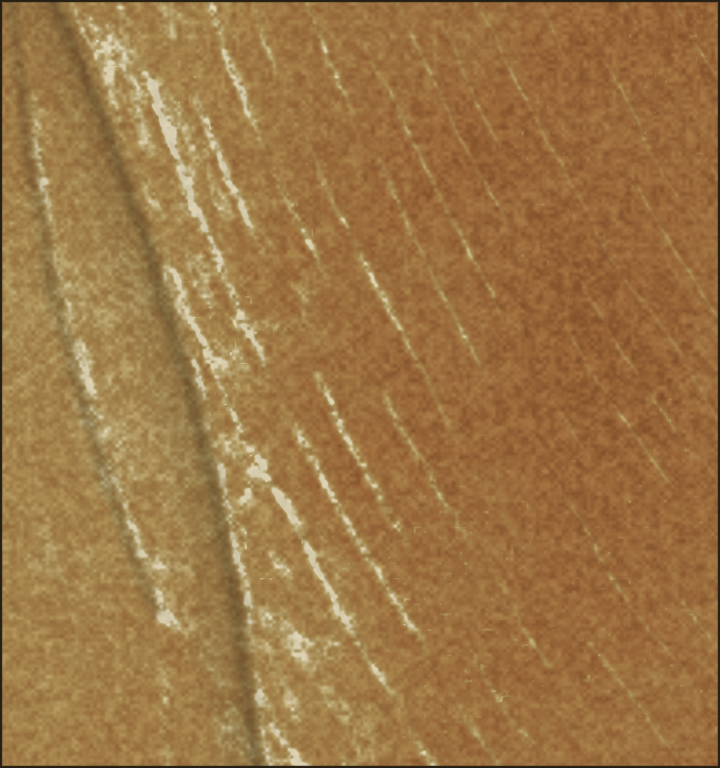
Reproduce this texture procedurally as a Shadertoy shader.

```glsl
// Close view of creased skin: slanted broken ridges that glint, two long folds on
// the left and fine grain. A single light level is built from noise, ridges and
// folds, then turned into colour by a ramp from warm brown to pale cream.

const vec3 DEEP   = vec3(0.54, 0.34, 0.18);
const vec3 BROWN  = vec3(0.60, 0.40, 0.22);
const vec3 TAN    = vec3(0.62, 0.46, 0.26);
const vec3 OCHRE  = vec3(0.65, 0.53, 0.31);
const vec3 SAND   = vec3(0.71, 0.63, 0.43);
const vec3 CREAM  = vec3(0.83, 0.79, 0.67);
const vec3 BORDER = vec3(0.15, 0.12, 0.08);
const float RIDGE_GAP = 0.060;     // distance between ridges
const float RIDGE_WIDTH = 0.0052;  // half width of a strong ridge
const float GRAIN_SCALE = 210.0;   // grains per canvas height
const float GRAIN_LEVEL = 1.0;
const float BORDER_WIDTH = 0.0028;

float hash(vec2 p) {
    return fract(sin(dot(p, vec2(127.1, 311.7))) * 43758.5453);
}

float noise(vec2 p) {
    vec2 i = floor(p), f = fract(p);
    f = f * f * (3.0 - 2.0 * f);
    return mix(mix(hash(i), hash(i + vec2(1, 0)), f.x),
               mix(hash(i + vec2(0, 1)), hash(i + vec2(1, 1)), f.x), f.y);
}

float fbm(vec2 p) {
    float sum = 0.0, amp = 0.5;
    for (int i = 0; i < 4; i++) {
        sum += amp * noise(p);
        p = p * 2.03 + 17.3;
        amp *= 0.5;
    }
    return sum / 0.9375;
}

float bell(float d, float width) {
    d /= width;
    return exp(-d * d);
}

// Soft stroke between two points
float stroke(vec2 p, vec2 a, vec2 b, float width) {
    vec2 ab = b - a;
    float h = clamp(dot(p - a, ab) / dot(ab, ab), 0.0, 1.0);
    return bell(length(p - a - ab * h), width);
}

// Broken parallel ridges; s runs across them, t down the canvas
float ridges(float s, float t, float strength) {
    float sum = 0.0, cell = floor(s / RIDGE_GAP);
    for (float k = -1.0; k <= 1.0; k++) {
        float id = cell + k;
        float centre = (id + 0.5 + 0.35 * (hash(vec2(id, 3.0)) - 0.5)) * RIDGE_GAP;
        centre += 0.012 * (noise(vec2(id * 5.7, t * 9.0)) - 0.5);
        float dash = noise(vec2(id * 7.3 + 40.0, t * 11.0 + id * 2.7));
        dash = smoothstep(0.30, 0.68, dash + 0.12 * strength);
        float width = RIDGE_WIDTH * mix(0.55, 1.15, strength) * (0.6 + 0.4 * dash);
        sum += dash * bell(s - centre, width);
    }
    return sum;
}

vec3 ramp(float v) {
    vec3 c = mix(DEEP, BROWN, clamp(v + 1.0, 0.0, 1.0));
    c = mix(c, TAN, clamp(v, 0.0, 1.0));
    c = mix(c, OCHRE, clamp(v - 1.0, 0.0, 1.0));
    c = mix(c, SAND, clamp(v - 2.0, 0.0, 1.0));
    return mix(c, CREAM, clamp(v - 3.0, 0.0, 1.0));
}

void mainImage(out vec4 fragColor, in vec2 fragCoord) {
    vec2 p = fragCoord / iResolution.y;
    vec2 size = iResolution.xy / iResolution.y;
    vec2 w = p + 0.012 * (vec2(fbm(p * 16.0), fbm(p * 16.0 + 50.0)) - 0.5);
    float t = 1.0 - p.y;
    float s = w.x - t * (0.30 + 0.30 * w.x);

    // Signed distance across the two folds
    float inner = w.x - (0.081 + 0.433 * t - 0.169 * t * t);
    float outer = w.x - (0.024 + 0.0645 * t + 0.21 * t * t);
    float palm = smoothstep(-0.005, 0.025, inner);
    float upper = 1.0 - smoothstep(0.78, 0.82, t);

    // Broad tone, ochre on the left to brown on the right
    float light = mix(1.75, 0.25, smoothstep(0.08, 0.62, p.x - 0.12 * t));
    light += 1.5 * (fbm(p * 5.0 + 8.0) - 0.5);
    light -= 0.5 * bell(length(p - vec2(0.78, 0.56)), 0.20);

    // Fine grain and streaks lying along the ridges
    float grain = noise(p * GRAIN_SCALE) + noise(p * GRAIN_SCALE * 0.53 + 9.0) - 1.0;
    float streak = noise(vec2(s * 130.0, t * 42.0));
    float glint = 0.45 + 0.75 * streak + 0.45 * grain;
    light += GRAIN_LEVEL * grain + 0.5 * (streak - 0.5);

    // Ridges, strongest beside the inner fold and near the bottom
    float strength = 1.0 - smoothstep(0.24, 0.66, p.x - 0.26 * t);
    float patches = smoothstep(0.25, 0.65, fbm(p * 6.0 + 31.0));
    float ridge = ridges(s, t, strength) * palm * mix(0.55, 1.0, patches);
    light += ridge * mix(1.6, 3.3, strength) * glint;
    light -= 0.35 * palm * strength * ridges(s + 0.012, t, strength);

    // Ragged sheen beside the folds
    float sheen = smoothstep(0.52, 0.78, noise(vec2(s * 48.0, t * 26.0) + 4.0));
    light += 1.7 * sheen * glint * palm * bell(inner - 0.06, 0.085);
    light += 1.0 * sheen * glint * bell(outer - 0.02, 0.035) * smoothstep(0.3, 0.5, t);
    light += 0.7 * sheen * bell(length(p - vec2(0.07, 0.28)), 0.13);

    // Lit fold edges and cross strokes
    float broken = smoothstep(0.2, 0.7, noise(vec2(t * 24.0, 2.0))) * 0.6 + 0.4;
    float edges = bell(inner - 0.004, 0.006) * smoothstep(0.25, 0.42, t);
    edges += 0.8 * bell(outer - 0.006, 0.008) * smoothstep(0.08, 0.2, t) * upper;
    edges += 0.8 * stroke(w, vec2(0.21, 0.20), vec2(0.29, 0.11), 0.008);
    edges += 0.5 * stroke(w, vec2(0.214, 0.14), vec2(0.218, 0.0), 0.010);
    edges += 0.9 * stroke(w, vec2(0.32, 0.35), vec2(0.37, 0.46), 0.010);
    edges += 0.6 * sheen * stroke(w, vec2(0.38, 0.56), vec2(0.43, 0.74), 0.018);
    edges += 0.6 * stroke(w, vec2(0.235, 0.71), vec2(0.25, 0.78), 0.010);
    light += 2.6 * edges * broken * glint;

    // Scattered tiny sparkles
    float spark = smoothstep(0.86, 0.98, noise(p * 150.0 + 70.0));
    light += 1.7 * spark * palm * smoothstep(0.35, 0.65, fbm(p * 7.0));

    // Shadow on the left of each fold
    float shade = 0.20 * bell(inner + 0.012, 0.011) + 0.08 * bell(inner + 0.035, 0.03);
    shade += 0.16 * upper * bell(outer + 0.009, 0.010);
    vec3 colour = ramp(light) * (1.0 - shade) * (1.0 + 0.07 * grain);

    // Thin dark frame
    vec2 gap = min(p, size - p);
    float frame = smoothstep(0.6, 1.4, min(gap.x, gap.y) / BORDER_WIDTH);
    fragColor = vec4(mix(BORDER, colour, frame), 1.0);
}
```
